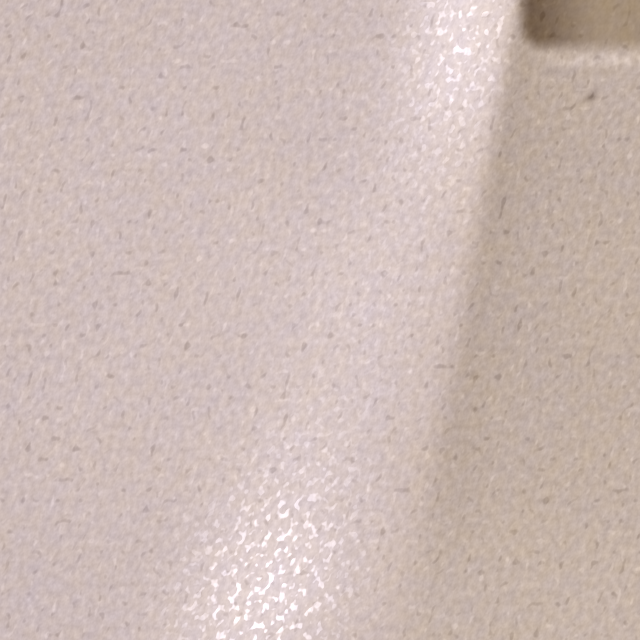
This texture is drawn by a WebGL 2 fragment shader. Its source:

```glsl
#version 300 es
precision highp float;
// Speckled stone-like surface with a soft slanted crease, lit from above.
// Broad gaussian glows and a rounded shadow pocket set the light;
// layers of gradient noise add grain, flecks, tints and glints.

uniform vec2 u_resolution;
out vec4 fragColor;

const vec3 PINK_STONE = vec3(0.798, 0.730, 0.716);
const vec3 BEIGE_STONE = vec3(0.760, 0.690, 0.645);
const vec3 POCKET_DARK = vec3(0.43, 0.35, 0.28);
const vec3 POCKET_LIGHT = vec3(0.64, 0.56, 0.48);
const vec3 COOL_LIGHT = vec3(0.94, 0.98, 1.10);

// Integer hash giving a unit gradient for each lattice cell
vec2 gradient(ivec2 cell, uint seed) {
    uint h = uint(cell.x) * 1597334677u ^ uint(cell.y) * 3812015801u ^ seed * 2654435769u;
    h = (h ^ (h >> 16)) * 2246822519u;
    h = (h ^ (h >> 13)) * 3266489917u;
    h ^= h >> 16;
    float angle = float(h & 65535u) * 6.28318 / 65536.0;
    return vec2(cos(angle), sin(angle));
}

// Gradient noise, roughly -0.7 to 0.7
float noise(vec2 p, uint seed) {
    ivec2 c = ivec2(floor(p));
    vec2 f = fract(p);
    vec2 w = f * f * f * (f * (f * 6.0 - 15.0) + 10.0);
    float a = dot(gradient(c, seed), f);
    float b = dot(gradient(c + ivec2(1, 0), seed), f - vec2(1, 0));
    float d = dot(gradient(c + ivec2(0, 1), seed), f - vec2(0, 1));
    float e = dot(gradient(c + ivec2(1, 1), seed), f - vec2(1, 1));
    return mix(mix(a, b, w.x), mix(d, e, w.x), w.y);
}

float fbm(vec2 p, int octaves, uint seed) {
    float sum = 0.0, amp = 1.0;
    for (int i = 0; i < octaves; i++) {
        sum += amp * noise(p, seed + uint(i));
        p = p * 1.83 + 7.3;
        amp *= 0.6;
    }
    return sum;
}

// Soft elliptical glow whose long axis leans by the given slope
float glow(vec2 p, vec2 center, vec2 radius, float slope) {
    vec2 q = p - center;
    q.x -= slope * q.y;
    q /= radius;
    return exp(-dot(q, q));
}

float roundedBox(vec2 p, vec2 center, vec2 halfSize, float radius) {
    vec2 q = abs(p - center) - halfSize + radius;
    return length(max(q, 0.0)) + min(max(q.x, q.y), 0.0) - radius;
}

// Smooth base colour on both sides of the crease
vec3 stoneBase(vec2 p, float side) {
    float width = mix(0.045, 0.016, smoothstep(0.2, 0.95, p.y));
    float right = smoothstep(-width, width, side);
    vec3 left = PINK_STONE + 0.022 * glow(p, vec2(0.30, 0.55), vec2(0.30, 0.45), 0.1);
    left -= vec3(0.0, 0.004, 0.020) * smoothstep(-0.13, 0.0, side);
    vec3 beige = BEIGE_STONE - 0.045 * exp(-abs(side - 0.02) / 0.07) * smoothstep(0.0, 0.35, p.y);
    beige += 0.015 * smoothstep(0.5, 0.0, p.y);
    return mix(left, beige, right);
}

void main() {
    vec2 p = gl_FragCoord.xy / u_resolution;
    float side = p.x - (0.63 + 0.18 * p.y);
    float leftMask = 1.0 - smoothstep(-0.025, 0.012, side);

    // Light: two strong sheens joined by a faint slanted band
    float topSheen = glow(p, vec2(0.73, 0.98), vec2(0.085, 0.20), 0.18) * leftMask;
    float lowSheen = glow(p, vec2(0.41, 0.06), vec2(0.115, 0.18), 0.25);
    float band = glow(p, vec2(0.57, 0.50), vec2(0.13, 0.50), 0.36) * leftMask;
    vec3 color = stoneBase(p, side);
    color += COOL_LIGHT * (0.115 * topSheen + 0.075 * lowSheen + 0.045 * band);

    // Shadowed pocket in the upper right, with a pale rim below
    float pocket = roundedBox(p, vec2(1.015, 1.125), vec2(0.20, 0.20), 0.035);
    float inside = 1.0 - smoothstep(-0.017, 0.012, pocket);
    vec3 shade = mix(POCKET_DARK, POCKET_LIGHT, smoothstep(0.81, 0.95, p.x));
    color = mix(color, shade, inside);
    float rim = exp(-pow((p.y - 0.906) / 0.009, 2.0)) * smoothstep(0.83, 0.90, p.x);
    color += rim * (0.07 + 0.14 * noise(p * vec2(85.0, 50.0), 41u));

    // Grain: slightly upright, leaning flecks
    vec2 g = vec2(p.x - 0.25 * p.y, p.y);
    float grain = fbm(g * vec2(100.0, 76.0), 3, 3u);
    float darkFleck = smoothstep(0.27, 0.56, noise(g * vec2(82.0, 62.0), 11u));
    float paleFleck = smoothstep(0.28, 0.58, noise(g * vec2(90.0, 68.0), 17u));
    float texture_ = 0.058 * grain - 0.085 * darkFleck + 0.055 * paleFleck;
    color += texture_ * mix(1.0, 0.55, inside);

    // Warm and cool tints, from fine specks to wide clouds
    float tint = noise(g * vec2(48.0, 40.0), 23u) + 0.6 * noise(p * 9.0, 29u);
    color += vec3(0.010, 0.004, -0.022) * tint;
    color += 0.012 * noise(p * 6.0, 31u);

    // Glints gather inside the sheens
    float sparkle = smoothstep(0.05, 0.48, fbm(g * vec2(84.0, 70.0), 2, 37u));
    float glintArea = 0.14 * topSheen + 0.24 * lowSheen + 0.035 * band;
    color += COOL_LIGHT * sparkle * glintArea;

    // One small dark chip
    color -= 0.16 * glow(p, vec2(0.922, 0.848), vec2(0.009, 0.007), 0.6);

    fragColor = vec4(clamp(color, 0.0, 1.0), 1.0);
}
```
